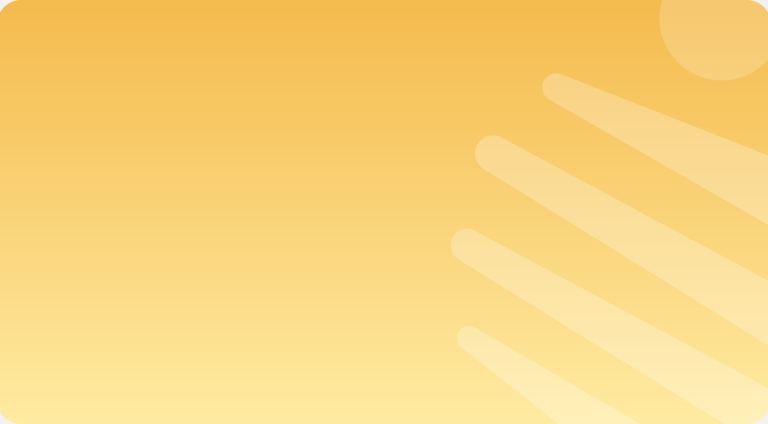
Reproduce this background procedurally as a WebGL 1 fragment shader.

```glsl
precision highp float;
// Warm golden gradient card with a pale sun disc and four widening light rays.

uniform vec2 u_resolution;

// Antialiased coverage of a signed distance given in canvas heights.
float coverage(float dist) {
  return clamp(0.5 - dist * u_resolution.y, 0.0, 1.0);
}

// Endless ray with a round tip, heading right and down by `tilt`,
// its two straight edges opening by `spread` on each side of the axis.
float rayDistance(vec2 p, vec2 tip, float radius, float tilt, float spread) {
  vec2 q = p - tip;
  float c = cos(tilt), s = sin(tilt);
  q = vec2(c * q.x - s * q.y, abs(s * q.x + c * q.y));
  vec2 edge = vec2(cos(spread), sin(spread));
  float side = dot(q, vec2(-edge.y, edge.x));
  return (dot(q, edge) < 0.0 ? length(q) : side) - radius;
}

float roundedBox(vec2 p, vec2 halfSize, float radius) {
  vec2 q = abs(p) - halfSize + radius;
  return length(max(q, 0.0)) + min(max(q.x, q.y), 0.0) - radius;
}

void main() {
  vec2 p = gl_FragCoord.xy / u_resolution.y;
  vec2 halfCanvas = 0.5 * u_resolution / u_resolution.y;
  vec3 white = vec3(1.0);

  // Vertical gradient, pale at the bottom
  vec3 color = mix(vec3(1.0, 0.92, 0.635), vec3(0.957, 0.733, 0.302), p.y);

  // Sun disc in the upper right
  float sun = length(p - vec2(1.702, 0.957)) - 0.1466;
  color = mix(color, white, 0.19 * coverage(sun));

  // Light rays, from top to bottom
  float rays = rayDistance(p, vec2(1.312, 0.794), 0.0331, 0.447, 0.073);
  rays = min(rays, rayDistance(p, vec2(1.163, 0.638), 0.0426, 0.524, 0.031));
  rays = min(rays, rayDistance(p, vec2(1.102, 0.421), 0.0390, 0.523, 0.031));
  rays = min(rays, rayDistance(p, vec2(1.106, 0.203), 0.0284, 0.598, 0.069));
  color = mix(color, white, 0.25 * coverage(rays));

  // Rounded card corners over a light surround
  float card = roundedBox(p - halfCanvas, halfCanvas + vec2(0.007, 0.0), 0.057);
  color = mix(vec3(0.95, 0.95, 0.96), color, coverage(card));

  gl_FragColor = vec4(color, 1.0);
}
```
